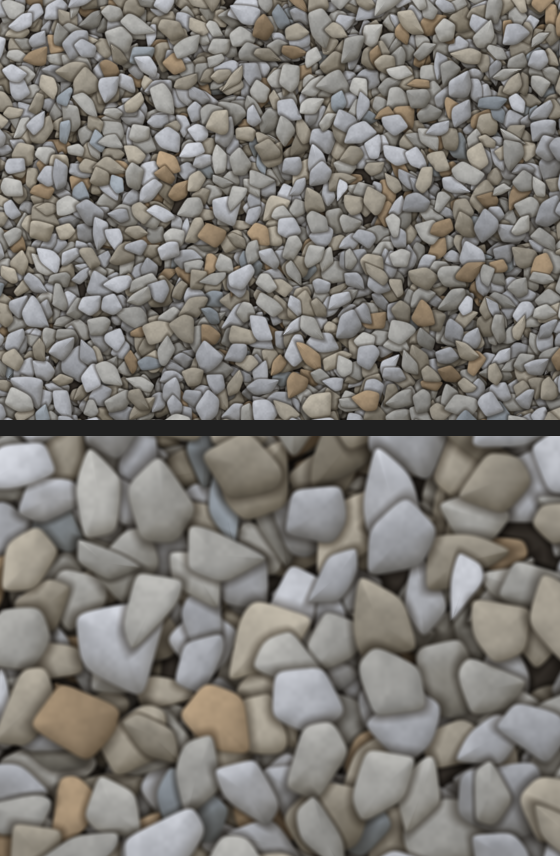
Top: the whole. Bottom: its middle third, enlarged.
This texture is drawn by a WebGL 1 fragment shader. Its source:

```glsl
precision highp float;

uniform vec2 u_resolution;

const float CELL = 0.060;        // stone spacing, in canvas heights
const int LAYERS = 6;
const int SIDES = 5;
const float JITTER = 0.8;
const float EDGE_SOFTNESS = 0.042;
const float SHADOW_REACH = 1.38;
const float AMBIENT = 0.47;
const float DIFFUSE = 0.66;
const float ROUNDNESS = 0.85;
const float FACE_TILT = 0.70;
const float MOTTLE = 0.12;
const vec3 LIGHT = vec3(-0.22, 0.56, 0.80);
const vec3 GAP = vec3(0.20, 0.18, 0.16);
const vec3 SHADOW = vec3(0.56, 0.535, 0.505);
const vec3 WARM_SHADE = vec3(1.02, 0.99, 0.93);
const vec3 COOL_WHITE = vec3(0.69, 0.70, 0.725);
const vec3 PALE_GREY = vec3(0.65, 0.648, 0.635);
const vec3 BEIGE = vec3(0.635, 0.61, 0.56);
const vec3 OCHRE = vec3(0.62, 0.54, 0.44);
const vec3 SLATE = vec3(0.56, 0.59, 0.62);

vec3 hash3(vec2 p) {
  vec3 h = fract(p.xyx * vec3(0.1031, 0.1030, 0.0973));
  h += dot(h, h.yxz + 33.33);
  return fract((h.xxy + h.yzz) * h.zyx);
}

float noise(vec2 p) {
  vec2 i = floor(p), f = fract(p);
  f = f * f * (3.0 - 2.0 * f);
  float low = mix(hash3(i).x, hash3(i + vec2(1, 0)).x, f.x);
  float high = mix(hash3(i + vec2(0, 1)).x, hash3(i + vec2(1, 1)).x, f.x);
  return mix(low, high, f.y);
}

vec3 stoneColor(float pick) {
  vec3 c = COOL_WHITE;
  c = mix(c, PALE_GREY, step(0.36, pick));
  c = mix(c, BEIGE, step(0.66, pick));
  c = mix(c, OCHRE, step(0.91, pick));
  return mix(c, SLATE, step(0.975, pick));
}

// Rounded convex polygon: xy is the gradient, z is 1 on the outline.
vec3 stoneGauge(vec2 q, vec2 seed) {
  float sum = 1e-6;
  vec2 grad = vec2(0.0);
  for (int k = 0; k < SIDES; k++) {
    vec3 h = hash3(seed + float(k) * 7.31);
    float angle = 6.28319 * (float(k) + 0.7 * (h.x - 0.5)) / float(SIDES);
    vec2 side = vec2(cos(angle), sin(angle)) / mix(0.74, 1.08, h.y);
    float a = max(dot(q, side), 0.0);
    float a2 = a * a;
    float a6 = a2 * a2 * a2;
    sum += a6 * a;
    grad += a6 * side;
  }
  float g = pow(sum, 1.0 / 7.0);
  return vec3(grad / pow(g, 6.0), g);
}

// Paints one stone and its contact shadow over what lies below.
vec3 paintStone(vec3 below, vec2 d, vec2 seed, vec2 grain, float depth, float soft) {
  vec3 form = hash3(seed + 11.7);
  vec3 look = hash3(seed + 53.9);
  float turn = form.x * 6.28319;
  mat2 spin = mat2(cos(turn), sin(turn), -sin(turn), cos(turn));
  float longAxis = mix(0.42, 0.62, form.y * form.y);
  vec2 axes = longAxis * vec2(1.0, mix(0.48, 0.92, form.z));

  vec3 gauge = stoneGauge(spin * d / axes, seed);
  vec2 slope = (gauge.xy / axes) * spin;
  float steep = length(slope) + 1e-3;
  float g = gauge.z;
  float cover = smoothstep(-soft, soft, (1.0 - g) / steep);

  vec2 lean = slope / steep * pow(min(g, 1.0), 2.2) * ROUNDNESS;
  lean += (look.yz - 0.5) * FACE_TILT;
  float lit = max(dot(normalize(vec3(lean, 1.0)), normalize(LIGHT)), 0.0);
  float shade = (AMBIENT + DIFFUSE * lit) * depth;

  float speckle = noise(grain * 5.0 + seed) * 0.6 + noise(grain * 13.0) * 0.4 - 0.5;
  vec3 stone = stoneColor(look.x) * mix(0.90, 1.08, fract(look.y * 9.7 + look.z));
  stone *= shade * (1.0 + MOTTLE * speckle);
  stone *= mix(WARM_SHADE, vec3(1.0), smoothstep(0.55, 1.0, shade));

  float contact = 1.0 - smoothstep(0.92, SHADOW_REACH, g);
  return mix(below * mix(vec3(1.0), SHADOW, contact), stone, cover);
}

void main() {
  vec2 uv = gl_FragCoord.xy / u_resolution.y;
  float soft = max(EDGE_SOFTNESS, 0.6 / (u_resolution.y * CELL));
  vec3 color = GAP;

  // Layers from the bottom of the pile to the top.
  for (int layer = 0; layer < LAYERS; layer++) {
    float level = float(layer);
    vec2 p = uv / CELL + level * vec2(17.37, 29.61);
    vec2 home = floor(p);
    float depth = mix(0.76, 1.0, level / float(LAYERS - 1));
    for (int j = 0; j < 3; j++) {
      for (int i = 0; i < 3; i++) {
        vec2 cell = home + vec2(float(i) - 1.0, 1.0 - float(j));
        vec2 seed = cell + level * 71.0;
        vec2 d = p - cell - 0.5 - JITTER * (hash3(seed).xy - 0.5);
        if (dot(d, d) > 1.2) continue;
        color = paintStone(color, d, seed, p, depth, soft);
      }
    }
  }

  // Broad unevenness of the daylight, dimmer at the lower right.
  float aspect = u_resolution.x / u_resolution.y;
  float dim = smoothstep(0.5, 1.6, uv.x / aspect + 1.0 - uv.y);
  color *= 1.0 + 0.14 * (noise(uv * 4.0 + 3.0) - 0.5) - 0.08 * dim;
  gl_FragColor = vec4(color, 1.0);
}
```
